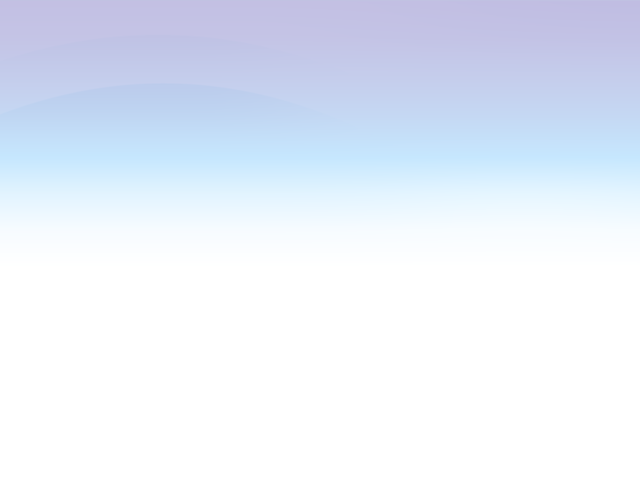
A WebGL 1 fragment shader for this background:

```glsl
precision highp float;

uniform vec2 u_resolution;

// Sky colours, from the top down
const vec3 VIOLET = vec3(0.765, 0.752, 0.890);
const vec3 LILAC = vec3(0.768, 0.768, 0.900);
const vec3 PERIWINKLE = vec3(0.772, 0.805, 0.925);
const vec3 SOFT_BLUE = vec3(0.772, 0.845, 0.952);
const vec3 SKY_BLUE = vec3(0.775, 0.905, 0.996);
const vec3 PALE_BLUE = vec3(0.885, 0.955, 0.998);
const vec3 MIST = vec3(0.965, 0.985, 1.0);
const vec3 WHITE = vec3(1.0);

// Hills: crest x, crest depth below the top, curvature
const vec3 FAR_HILL = vec3(0.247, 0.073, 0.90);
const vec3 NEAR_HILL = vec3(0.255, 0.1745, 1.0);
const vec3 FAR_SHADE = vec3(0.016, 0.005, 0.004);
const vec3 NEAR_SHADE = vec3(0.036, 0.014, 0.006);
const float FAR_FADE = 0.12;
const float NEAR_FADE = 0.16;
const vec2 HILL_FADE_X = vec2(0.30, 0.66);

// Faint light on the right, and the tint of the top right corner
const vec3 HAZE_LIGHT = vec3(0.014, 0.008, 0.002);
const vec2 HAZE_CENTRE = vec2(0.82, 0.41);
const vec2 HAZE_SIZE = vec2(0.20, 0.07);
const vec3 CORNER_SHADE = vec3(0.012, 0.012, 0.004);
const vec3 RIM_COLOUR = vec3(0.75, 0.775, 0.885);
const float RIM_WIDTH = 0.0018;

float ramp(float start, float end, float value) {
  return clamp((value - start) / (end - start), 0.0, 1.0);
}

vec3 skyColour(float depth) {
  vec3 colour = mix(VIOLET, LILAC, ramp(0.0, 0.08, depth));
  colour = mix(colour, PERIWINKLE, ramp(0.08, 0.165, depth));
  colour = mix(colour, SOFT_BLUE, ramp(0.165, 0.24, depth));
  colour = mix(colour, SKY_BLUE, ramp(0.24, 0.33, depth));
  colour = mix(colour, PALE_BLUE, ramp(0.33, 0.405, depth));
  colour = mix(colour, MIST, ramp(0.405, 0.48, depth));
  return mix(colour, WHITE, ramp(0.48, 0.56, depth));
}

// Crisp along the arc, dissolving downwards and to the right
float hillMask(vec2 p, vec3 hill, float fade, float pixel) {
  float offset = p.x - hill.x;
  float below = p.y - hill.y - hill.z * offset * offset;
  float edge = smoothstep(-pixel, pixel, below);
  float downFade = 1.0 - smoothstep(0.0, fade, p.y - hill.y);
  float sideFade = 1.0 - smoothstep(HILL_FADE_X.x, HILL_FADE_X.y, p.x);
  return edge * downFade * sideFade;
}

void main() {
  vec2 uv = gl_FragCoord.xy / u_resolution;
  vec2 p = vec2(uv.x, 1.0 - uv.y);
  float pixel = 1.0 / u_resolution.y;

  vec3 colour = skyColour(p.y);

  // Two translucent hills
  colour -= FAR_SHADE * hillMask(p, FAR_HILL, FAR_FADE, pixel);
  colour -= NEAR_SHADE * hillMask(p, NEAR_HILL, NEAR_FADE, pixel);

  // Light and corner tint
  vec2 haze = (p - HAZE_CENTRE) / HAZE_SIZE;
  colour += HAZE_LIGHT * exp(-dot(haze, haze));
  float corner = smoothstep(0.4, 1.0, p.x) * (1.0 - smoothstep(0.0, 0.18, p.y));
  colour -= CORNER_SHADE * corner;

  // Thin rim along the top
  float rim = 1.0 - smoothstep(RIM_WIDTH - pixel, RIM_WIDTH + pixel, p.y);
  colour = mix(colour, RIM_COLOUR, rim * 0.6);

  gl_FragColor = vec4(clamp(colour, 0.0, 1.0), 1.0);
}
```
